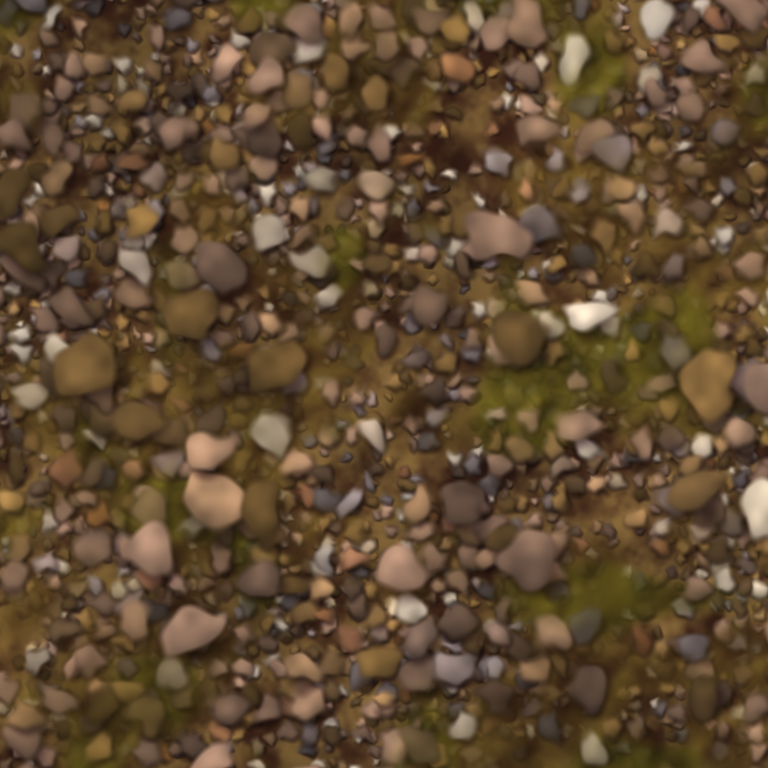
Give the GLSL for this texture, as a Shadertoy shader.

```glsl
// Damp gravel: soft rounded pebbles of many sizes bedded in mossy brown soil.
// Noise paints the soil, then layers of jittered, wobbly ellipses are laid
// over it from fine grit to large stones, each with shading and a shadow.

vec3 hash3(vec2 p) {
    vec3 q = fract(p.xyx * vec3(0.1031, 0.1030, 0.0973));
    q += dot(q, q.yxz + 33.33);
    return fract((q.xxy + q.yzz) * q.zyx);
}

float noise(vec2 p) {
    vec2 i = floor(p), f = fract(p);
    f = f * f * (3.0 - 2.0 * f);
    return mix(mix(hash3(i).x, hash3(i + vec2(1, 0)).x, f.x),
               mix(hash3(i + vec2(0, 1)).x, hash3(i + vec2(1, 1)).x, f.x), f.y);
}

float fbm(vec2 p) {
    float sum = 0.0, amp = 0.55;
    for (int i = 0; i < 3; i++) {
        sum += amp * noise(p);
        p = mat2(1.6, 1.2, -1.2, 1.6) * p + 17.3;
        amp *= 0.5;
    }
    return sum;
}

// Mineral colour: olive, taupe or grey, from dark to pale
vec3 stoneColor(vec3 h, float pale) {
    vec3 olive = vec3(0.40, 0.305, 0.175);
    vec3 taupe = vec3(0.44, 0.345, 0.285);
    vec3 slate = vec3(0.38, 0.34, 0.335);
    vec3 c = mix(olive, taupe, smoothstep(0.2, 0.65, h.x + pale * 0.2));
    c = mix(c, slate, smoothstep(0.82, 0.92, h.x));
    c *= mix(0.62, 1.4, h.y);
    c = mix(c, vec3(0.72, 0.67, 0.60), 0.85 * smoothstep(0.85, 0.97, h.z));
    return mix(c, vec3(0.45, 0.25, 0.13), 0.4 * step(h.z, 0.04));
}

// One layer of scattered stones, drawn over the colour below
void layStones(inout vec3 col, vec2 uv, float cells, float density, float pale) {
    vec2 p = uv * cells + cells * 1.37;
    p += 0.3 * (vec2(noise(p * 2.1), noise(p * 2.1 + 31.7)) - 0.5);
    vec2 cell = floor(p);
    for (int y = -1; y <= 1; y++)
    for (int x = -1; x <= 1; x++) {
        vec2 id = cell + vec2(x, y);
        vec3 place = hash3(id + cells * 3.0);
        vec3 look = hash3(id + cells * 7.0 + 91.0);
        vec3 form = hash3(id + cells * 5.0 + 47.0);

        // Stones gather in drifts and leave bare soil between
        float drift = noise(id / cells * 6.0 + 5.0) - 0.5;
        if (place.z > density + 0.6 * drift) continue;

        vec2 delta = p - id - 0.2 - 0.6 * place.xy;
        float radius = mix(0.28, 0.48, form.x);
        float turn = 6.283 * form.y;
        vec2 axis = vec2(cos(turn), sin(turn));
        float stretch = mix(1.0, 1.28, form.z);
        vec2 q = vec2(dot(delta, axis) / stretch,
                      dot(delta, vec2(-axis.y, axis.x)) * stretch) / radius;
        float angle = atan(q.y, q.x + 1e-5);
        float d = length(q) * (1.0 + 0.07 * sin(3.0 * angle + 6.3 * form.x)
                                   + 0.04 * sin(5.0 * angle + 6.3 * look.x));

        // Contact shadow falls below and to the right
        float shade = length(delta / radius - vec2(0.16, -0.26));
        vec3 shadow = vec3(0.46, 0.52, 0.48) * (1.0 - smoothstep(0.6, 1.5, shade));
        col *= 1.0 - shadow;

        // Domed body, lit from above, with a mottled surface
        float light = 1.0 + 0.16 * dot(delta / radius, vec2(-0.35, 0.9)) - 0.2 * d * d;
        light *= 0.84 + 0.32 * noise(uv * 48.0 + look.xy * 40.0);
        vec3 body = stoneColor(look, pale) * (1.04 + 0.12 * pale) * light;
        float soft = min(0.0062 * cells / radius, 0.7);
        col = mix(col, body, 1.0 - smoothstep(1.0 - soft, 1.0 + soft, d));
    }
}

// Moss, litter and dirt lying on the low ground
void stainGround(inout vec3 col, vec2 uv, float amount) {
    float moss = smoothstep(0.46, 0.66, fbm(uv * 8.0 + 23.0));
    float fibres = noise(mat2(0.8, 0.6, -0.6, 0.8) * uv * vec2(52.0, 30.0));
    vec3 stain = mix(vec3(0.19, 0.12, 0.06), vec3(0.41, 0.33, 0.13), fibres);
    col = mix(col, stain, amount * moss);
    float green = smoothstep(0.68, 0.88, noise(uv * 9.0 + 61.0));
    col = mix(col, vec3(0.29, 0.27, 0.07) * (0.6 + 0.8 * fibres), amount * green);
}

void mainImage(out vec4 fragColor, in vec2 fragCoord) {
    vec2 uv = fragCoord / iResolution.y;

    // Soil: dark hollows to olive crumbs
    float crumbs = 0.45 * fbm(uv * 12.0) + 0.6 * fbm(uv * 32.0 + 9.0);
    vec3 col = mix(vec3(0.18, 0.10, 0.07), vec3(0.44, 0.34, 0.19),
                   smoothstep(0.28, 0.72, crumbs));

    // Grit first, large pebbles last, dirt settling in between
    layStones(col, uv, 52.0, 0.58, 0.0);
    layStones(col, uv, 37.0, 0.52, 0.2);
    stainGround(col, uv, 0.6);
    layStones(col, uv, 27.0, 0.44, 0.5);
    layStones(col, uv, 19.0, 0.34, 0.8);
    stainGround(col, uv, 0.25);
    layStones(col, uv, 12.5, 0.20, 1.0);

    // Broad unevenness in the light, with dark damp hollows
    col *= 0.80 + 0.30 * noise(uv * 6.0 + 3.0) + 0.26 * noise(uv * 15.0 + 40.0);
    fragColor = vec4(clamp(col, 0.0, 1.0), 1.0);
}
```
